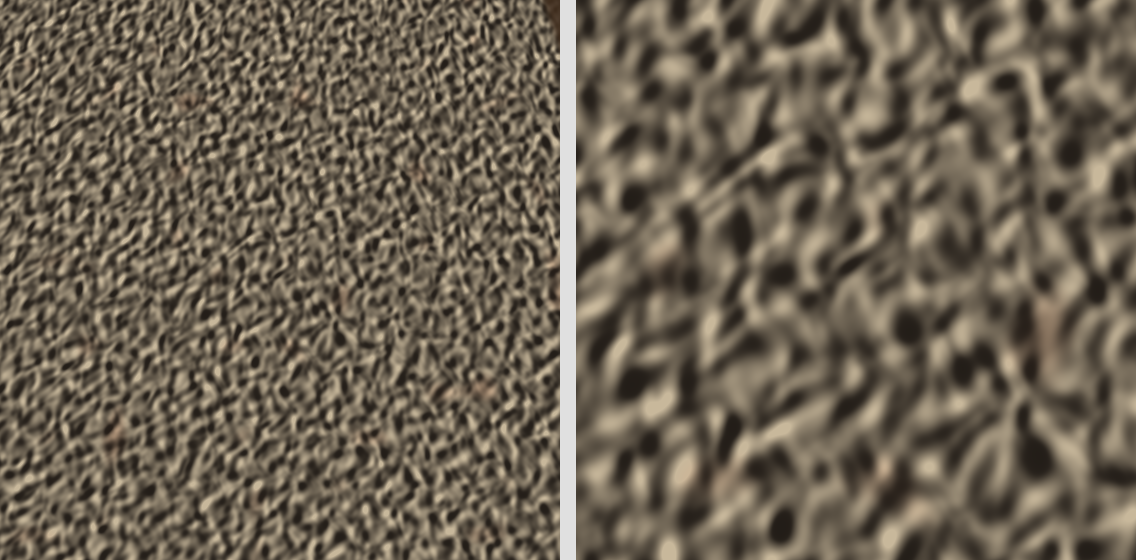
Left: the whole. Right: its middle third, enlarged.
A WebGL 1 fragment shader for this texture:

```glsl
precision highp float;
// Rough, pitted stone ground seen at a slant, lit from the upper left.

uniform vec2 u_resolution;

#define GRAIN_SCALE 40.0    // grains across the near edge
#define PERSPECTIVE 0.33    // shrinking of grains toward the top
#define GRAIN_ANGLE 1.17    // direction of the ridges, in radians
#define GRAIN_STRETCH 0.8   // below 1 lengthens the ridges
#define LIGHT_STEP 0.42     // offset used for relief shading
#define SIDE_STEP 0.6       // offset used to part grains along a ridge
#define CONTRAST 0.94
#define BASE_TONE 0.565
#define TINT_AMOUNT 0.6
#define SHADOW_COLOR vec3(0.16, 0.137, 0.113)
#define LIGHT_COLOR vec3(0.66, 0.605, 0.51)
#define EDGE_COLOR vec3(0.27, 0.20, 0.14)

float hash(vec2 p) {
  return fract(sin(dot(p, vec2(127.1, 311.7))) * 43758.5453);
}

// Dot product of a random unit gradient with the offset from its corner.
float cornerSlope(vec2 cell, vec2 corner, vec2 local) {
  float angle = 6.28318 * hash(cell + corner);
  return dot(vec2(cos(angle), sin(angle)), local - corner);
}

float gradientNoise(vec2 p) {
  vec2 cell = floor(p);
  vec2 f = fract(p);
  vec2 w = f * f * f * (f * (f * 6.0 - 15.0) + 10.0);
  float low = mix(cornerSlope(cell, vec2(0.0, 0.0), f),
                  cornerSlope(cell, vec2(1.0, 0.0), f), w.x);
  float high = mix(cornerSlope(cell, vec2(0.0, 1.0), f),
                   cornerSlope(cell, vec2(1.0, 1.0), f), w.x);
  return mix(low, high, w.y);
}

mat2 rotation(float a) {
  return mat2(cos(a), sin(a), -sin(a), cos(a));
}

// Surface height: large grains plus finer, turned grains.
float height(vec2 p) {
  return gradientNoise(p)
       + 0.5 * gradientNoise(rotation(0.6) * p * 1.6 + 17.3);
}

// Even grain shape whose size falls with distance.
vec2 groundPlane(vec2 uv) {
  float nearness = 1.0 - PERSPECTIVE * uv.y;
  return vec2((uv.x - 0.5) / nearness, -log(nearness) / PERSPECTIVE);
}

// Eases deep shadows toward a floor instead of cutting them off.
float softFloor(float tone) {
  return 0.5 * (tone + sqrt(tone * tone + 0.02)) - 0.06;
}

void main() {
  vec2 uv = gl_FragCoord.xy / u_resolution;
  vec2 ground = groundPlane(uv);

  // Grain space: x runs along the ridges, y across them.
  vec2 p = rotation(-GRAIN_ANGLE) * ground * GRAIN_SCALE;
  p.x *= GRAIN_STRETCH;
  p += 0.35 * vec2(gradientNoise(p * 0.6 + 41.0), gradientNoise(p * 0.6 + 83.0));

  // Relief: crests facing the light brighten, pits and gaps darken.
  vec2 crest = p - vec2(0.0, LIGHT_STEP);
  vec2 side = vec2(SIDE_STEP, 0.0);
  float shade = 1.45 * height(crest) - 0.85 * height(p)
              - 0.25 * (height(crest + side) + height(crest - side));
  float patches = gradientNoise(ground * 7.0 + 5.0);
  float tone = BASE_TONE + CONTRAST * (1.0 + 0.2 * patches) * shade + 0.07 * patches;
  vec3 color = mix(SHADOW_COLOR, LIGHT_COLOR, min(softFloor(tone), 1.25));

  // Sparse rusty stains.
  float stain = smoothstep(0.3, 0.65, gradientNoise(ground * 11.0 + 29.0));
  color *= mix(vec3(1.0), vec3(1.08, 0.93, 0.88), stain * TINT_AMOUNT);

  // Bare earth beyond the far right corner.
  float edge = smoothstep(-0.008, 0.012, uv.x - 0.968 + 0.35 * (uv.y - 1.0));
  color = mix(color, EDGE_COLOR + 0.05 * shade, edge);

  gl_FragColor = vec4(color, 1.0);
}
```
